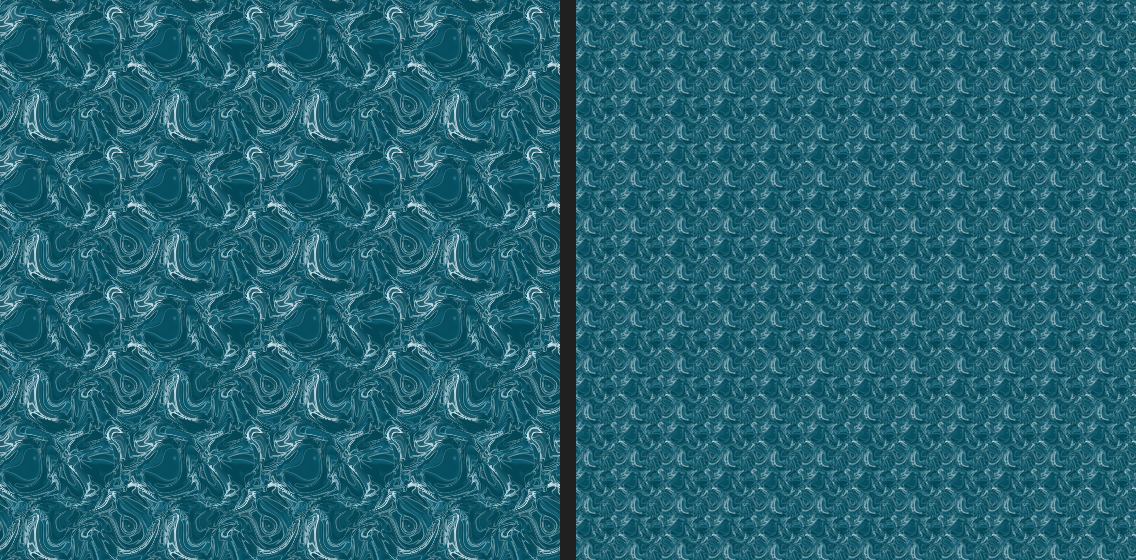
Left, the tile; right, the same tile 3 across and 3 down.
Give the GLSL for this texture, as a WebGL 2 fragment shader.

```glsl
#version 300 es
precision highp float;
// Foamy sea: fine pale threads drifting in clusters over deep teal water, as a seamless tile.

uniform vec2 u_resolution;
out vec4 fragColor;

const float TAU = 6.2831853;
const float REPEATS = 4.0;          // tiles across and down
const int WAVES = 6;                // sines per field
const int THREAD_LAYERS = 6;
const float THREAD_WIDTH = 0.001;   // share of the canvas

const vec3 DEEP = vec3(0.01, 0.275, 0.335);
const vec3 SHALLOW = vec3(0.05, 0.37, 0.455);
const vec3 FOAM = vec3(0.86, 0.93, 0.96);

float hash(float n) {
    return fract(sin(n * 12.9898 + 4.137) * 4375.85);
}

// Layered sines with whole wave numbers, so the field wraps on every tile.
// Returns the value (spread about 1) and its gradient.
vec3 sineField(vec2 p, float freq, float seed) {
    vec3 sum = vec3(0.0);
    for (int i = 0; i < WAVES; i++) {
        float id = seed * 17.0 + float(i);
        float angle = (float(i) + hash(id)) * 0.5 * TAU / float(WAVES);
        float size = freq * mix(0.7, 1.3, hash(id + 0.37));
        vec2 wave = TAU * round(size * vec2(cos(angle), sin(angle)));
        float phase = dot(wave, p) + TAU * hash(id + 0.71);
        sum += vec3(sin(phase), cos(phase) * wave);
    }
    return sum * sqrt(2.0 / float(WAVES));
}

// Pushes the point sideways and keeps track of the local stretch.
void warp(inout vec2 p, inout mat2 stretch, float freq, float amount, float seed) {
    float push = amount / freq;
    vec3 a = push * sineField(p, freq, seed);
    vec3 b = push * sineField(p, freq, seed + 1.0);
    p += vec2(a.x, b.x);
    stretch = mat2(1.0 + a.y, b.y, a.z, 1.0 + b.z) * stretch;
}

// Soft line of even width along the zero contour of a field.
float thread(vec3 field, mat2 stretch, float width) {
    float dist = field.x / (length(field.yz * stretch) + 1.0);
    return exp(-dist * dist / (width * width));
}

void main() {
    vec2 tile = REPEATS * gl_FragCoord.xy / u_resolution;
    float pixel = REPEATS / min(u_resolution.x, u_resolution.y);
    float width = max(THREAD_WIDTH * REPEATS, 0.5 * pixel);

    // Turbulence, from broad swirls to fine crinkles
    vec2 p = tile;
    mat2 stretch = mat2(1.0);
    float freq = 2.0;
    for (int i = 0; i < 4; i++) {
        warp(p, stretch, freq, 0.1, 3.0 + 2.0 * float(i));
        freq = freq * 2.0 + 1.0;
    }

    // Water tint
    float tint = 0.6 * sineField(p, 4.0, 21.0).x + 0.6 * sineField(p, 17.0, 22.0).x;
    vec3 color = mix(DEEP, SHALLOW, smoothstep(-0.8, 2.0, tint));

    // Foam threads, brighter inside the clusters
    float cluster = smoothstep(0.2, 2.0, sineField(p, 3.0, 31.0).x);
    float foam = 0.12 * cluster * cluster;
    for (int i = 0; i < THREAD_LAYERS; i++) {
        float layer = float(i);
        vec3 field = sineField(p, 6.0 + 1.3 * layer, 41.0 + layer);
        float fade = sineField(p, 7.0, 61.0 + layer).x;
        float presence = smoothstep(0.0, 1.8, fade + 0.5 * cluster);
        foam += thread(field, stretch, width) * presence * (0.35 + 0.9 * cluster);
    }
    color = mix(color, FOAM, 1.0 - exp(-1.2 * foam));

    fragColor = vec4(color, 1.0);
}
```
